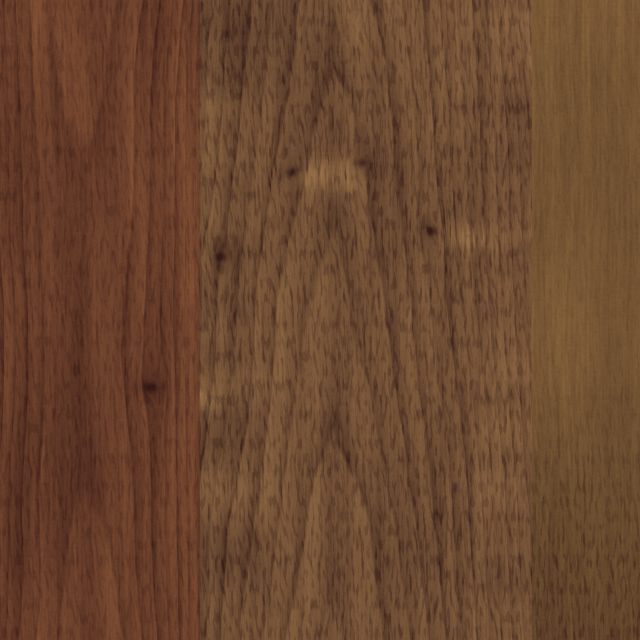
Reproduce this texture procedurally as a WebGL 1 fragment shader.

```glsl
precision highp float;
// Walnut panel of three joined planks: plain-sawn arches in the middle,
// hyperbolic rings on the left and quiet straight grain on the right.
// Growth rings are contours of simple fields; pores are stretched noise.

uniform vec2 u_resolution;

const vec3 DARK_WOOD = vec3(0.245, 0.143, 0.113);
const vec3 LIGHT_WOOD = vec3(0.555, 0.405, 0.262);
const vec3 LEFT_TINT = vec3(1.06, 0.92, 0.90);
const vec3 RIGHT_TINT = vec3(1.00, 1.03, 0.93);
const float LEFT_SEAM = 0.312;
const float RIGHT_SEAM = 0.831;
const float SEAM_BLUR = 0.0012;
const vec2 ARCH_TOP = vec2(0.522, 0.59);
const float ARCH_SPACING = 0.29;
const vec2 SADDLE = vec2(0.137, 0.50);
const vec2 PORE_SCALE = vec2(190.0, 44.0);
const float PORE_DEPTH = 0.30;
const float RING_DEPTH = 0.46;
const int KNOTS = 5;

float hash(vec2 p) {
  return fract(sin(dot(p, vec2(127.1, 311.7))) * 43758.5);
}

vec2 gradient(vec2 cell) {
  float angle = 6.2832 * hash(cell);
  return vec2(cos(angle), sin(angle));
}

// Gradient noise, roughly -0.7 to 0.7
float noise(vec2 p) {
  vec2 i = floor(p);
  vec2 f = p - i;
  vec2 w = f * f * f * (f * (f * 6.0 - 15.0) + 10.0);
  vec2 e = vec2(1.0, 0.0);
  float low = mix(dot(gradient(i), f), dot(gradient(i + e), f - e), w.x);
  float high = mix(dot(gradient(i + e.yx), f - e.yx),
                   dot(gradient(i + e.xx), f - e.xx), w.x);
  return mix(low, high, w.y);
}

// Dark latewood: a sharp inner edge that fades outwards, varied per ring
float latewood(float phase) {
  float f = fract(phase);
  float strength = 0.45 + 0.75 * hash(vec2(floor(phase), 4.0));
  return strength * smoothstep(0.0, 0.13, f) * exp(-3.4 * f);
}

// Short dark vessel lines along the grain
float pores(vec2 p, vec2 scale, float threshold) {
  return smoothstep(threshold, threshold + 0.3, noise(p * scale));
}

vec2 knotCentre(float i) {
  return vec2(0.235 + 0.11 * i, 0.395 + 0.36 * sin(0.6 * i));
}

void main() {
  vec2 uv = gl_FragCoord.xy / u_resolution;
  float pastLeft = smoothstep(-SEAM_BLUR, SEAM_BLUR, uv.x - LEFT_SEAM);
  float right = smoothstep(-SEAM_BLUR, SEAM_BLUR, uv.x - RIGHT_SEAM);
  float left = 1.0 - pastLeft;
  float middle = pastLeft - right;

  // Knots bend the grain, darken their core and catch light at one side
  vec2 grain = uv;
  float core = 0.0;
  float sheen = 0.0;
  for (int i = 0; i < KNOTS; i++) {
    float id = float(i);
    vec2 d = uv - knotCentre(id);
    vec2 bend = d * vec2(42.0, 17.0);
    grain.x -= 0.65 * d.x * exp(-dot(bend, bend));
    vec2 spot = d * vec2(110.0, 150.0);
    core += exp(-dot(spot, spot)) + 0.35 * exp(-0.08 * dot(spot, spot));
    float along = d.x * (mod(id, 2.0) < 0.5 ? 1.0 : -1.0);
    float drop = (d.y + 0.2 * along) * 48.0;
    sheen += exp(-drop * drop) * smoothstep(0.0, 0.03, along)
           * (1.0 - smoothstep(0.05, 0.15, along));
  }
  grain.x += 0.006 * noise(uv * vec2(5.0, 4.0) + 17.0);

  // Ring fields of the three planks
  float waver = noise(grain * vec2(9.0, 3.0) + 3.0);
  float ragged = noise(grain * vec2(75.0, 14.0));
  float dx = abs(grain.x - ARCH_TOP.x);
  float arch = grain.y - ARCH_TOP.y + 2.4 * dx + 25.0 * dx * dx;
  float archRings = latewood(arch / ARCH_SPACING + 0.45 * waver + 0.10 * ragged);
  vec2 s = grain - SADDLE;
  float saddle = 3.0 * (71.0 * s.x * s.x - s.y * s.y) + 0.22;
  float saddleRings = latewood(saddle + 0.5 * waver + 0.07 * ragged);
  float straightRings = latewood(grain.x * 38.0 + waver);
  float rings = middle * archRings + left * 0.85 * saddleRings
              + right * 0.22 * straightRings;

  // Long fibres, vessel pores and cross-grain curl
  float streaks = 0.22 * noise(grain * vec2(26.0, 1.3) + 9.0)
                + 0.16 * noise(grain * vec2(80.0, 3.0) + 31.0);
  float fibres = noise(grain * vec2(230.0, 12.0) + 50.0);
  vec2 slanted = grain + vec2(0.05 * grain.y, 0.0);
  float vessels = pores(slanted, PORE_SCALE, 0.02);
  float fineVessels = pores(slanted + 2.7, PORE_SCALE * vec2(1.15, 0.6), 0.08);
  float poreShare = middle + 0.55 * left
                  + right * mix(0.85, 0.25, smoothstep(0.05, 0.5, uv.y));
  float curlArea = middle * smoothstep(0.08, 0.24, abs(uv.x - 0.57));
  float curl = curlArea * noise(uv * vec2(4.0, 15.0) + 6.0);

  // Combine into one tone between dark and light wood
  float tone = 0.75 * middle + 0.58 * left + 0.71 * right;
  tone -= RING_DEPTH * rings;
  tone += streaks * (1.0 - 0.5 * right) + 0.13 * fibres;
  tone -= PORE_DEPTH * poreShare * (0.75 * vessels + 0.5 * fineVessels);
  tone += 0.26 * curl + 0.25 * middle * sheen * (1.0 + fibres);
  tone += 0.20 * noise(uv * vec2(3.0, 2.5) + 21.0);
  tone -= 0.24 * right * (1.0 - smoothstep(0.0, 0.55, uv.y));
  tone -= 0.15 * exp(-uv.x * 28.0) + 0.45 * core;
  tone += 0.07 * noise(uv * 240.0);
  tone -= 0.10 * exp(-pow((uv.x - LEFT_SEAM) * 350.0, 2.0));

  vec3 tint = middle * vec3(1.0) + left * LEFT_TINT + right * RIGHT_TINT;
  vec3 wood = mix(DARK_WOOD, LIGHT_WOOD, clamp(tone, -0.15, 1.1));
  gl_FragColor = vec4(wood * tint, 1.0);
}
```
